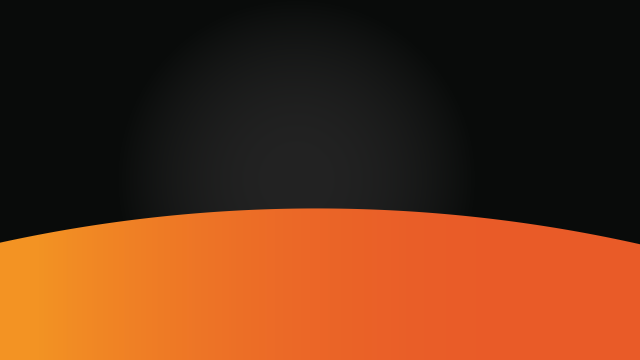
This background is drawn by a Shadertoy shader. Its source:

```glsl
// Lengths are in canvas heights, origin at the lower left
const vec3 NIGHT = vec3(0.035, 0.043, 0.039);
const vec3 GLOW = vec3(0.135, 0.135, 0.135);
const vec3 AMBER = vec3(0.951, 0.575, 0.137);
const vec3 VERMILION = vec3(0.913, 0.357, 0.157);

const vec2 GLOW_CENTER = vec2(0.824, 0.502);
const float GLOW_RADIUS = 0.5;
const float GLOW_FALLOFF = 2.1;

const vec2 HILL_TOP = vec2(0.879, 0.421);
const float HILL_RADIUS = 4.11;
const float FADE_START = 0.107;
const float FADE_END = 1.422;
const float FADE_EASE = 1.85;

// Dark backdrop with a soft round glow
vec3 backdrop(vec2 p) {
    float r = min(length(p - GLOW_CENTER) / GLOW_RADIUS, 1.0);
    return mix(GLOW, NIGHT, pow(r, GLOW_FALLOFF));
}

// Horizontal gradient that eases out to the right
vec3 hillColor(float x) {
    float t = clamp((x - FADE_START) / (FADE_END - FADE_START), 0.0, 1.0);
    return mix(VERMILION, AMBER, pow(1.0 - t, FADE_EASE));
}

// Signed distance to the wide disc, negative inside
float hillDistance(vec2 p) {
    vec2 center = HILL_TOP - vec2(0.0, HILL_RADIUS);
    return length(p - center) - HILL_RADIUS;
}

void mainImage(out vec4 fragColor, in vec2 fragCoord) {
    vec2 p = fragCoord / iResolution.y;
    float pixel = 1.0 / iResolution.y;

    // Smooth the rim over one pixel
    float hill = clamp(0.5 - hillDistance(p) / pixel, 0.0, 1.0);
    fragColor = vec4(mix(backdrop(p), hillColor(p.x), hill), 1.0);
}
```
